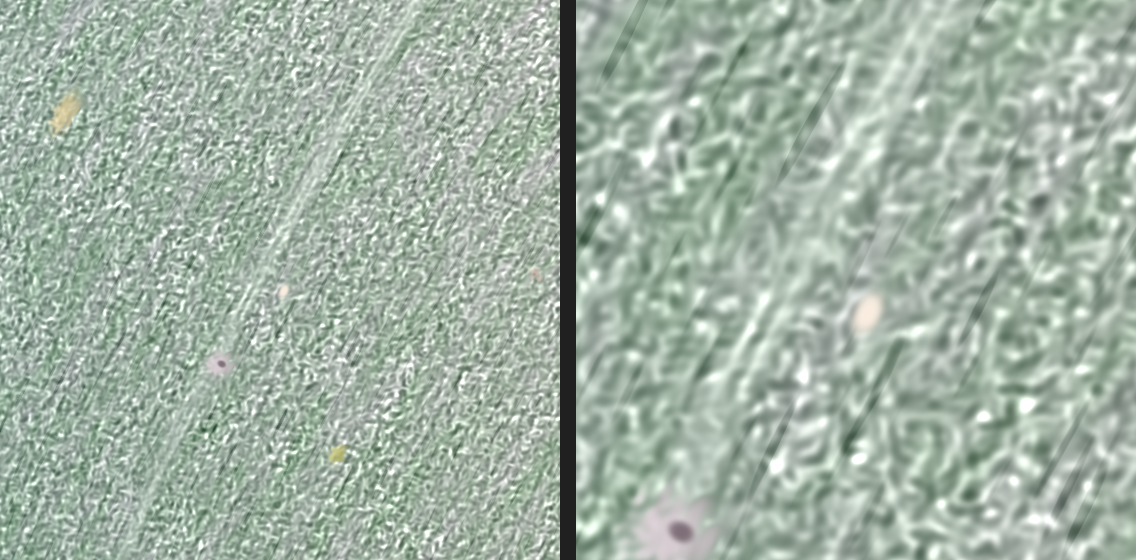
Left: the whole. Right: its middle third, enlarged.
A three.js fragment shader for this texture:

```glsl
#define LEAF_COLOR vec3(0.644, 0.708, 0.656)
#define TONE_TINT vec3(1.04, 0.99, 1.01)
#define GREEN_SHIFT vec3(-0.012, 0.000, -0.013)
#define GRAIN_SCALE 61.0
#define GRAIN_CONTRAST 0.080
#define GRAIN_LEAN -0.35
#define GRAIN_SPREAD 2.5
#define STREAK_CONTRAST 0.030
#define RIB_WIDTH 0.019
#define RIB_CENTER vec2(0.50, 0.583)
#define RIB_DIR vec2(0.481, 0.877)
#define RIB_BOW 0.06

varying vec2 vUv;

vec4 hash4(vec2 cell) {
  vec4 seed = vec4(dot(cell, vec2(127.1, 311.7)), dot(cell, vec2(269.5, 183.3)),
                   dot(cell, vec2(419.2, 371.9)), dot(cell, vec2(73.7, 157.3)));
  return fract(sin(seed) * 43758.5);
}

// Cellular noise of short wave packets: zero mean, about unit deviation
float wavelets(vec2 p, float lean, float spread) {
  vec2 cell = floor(p);
  float sum = 0.0;
  for (int y = -1; y <= 1; y++) {
    for (int x = -1; x <= 1; x++) {
      vec2 neighbor = cell + vec2(float(x), float(y));
      vec4 h = hash4(neighbor);
      vec2 q = p - neighbor - h.xy;
      float angle = lean + spread * (h.z - 0.5);
      float wave = cos(5.0 * dot(q, vec2(cos(angle), sin(angle))) + 6.2832 * h.w);
      float window = max(0.0, 1.0 - dot(q, q));
      sum += wave * window * window * window;
    }
  }
  return 2.1 * sum;
}

// Vector in the leaf frame: x across the veins, y along them
vec2 toLeaf(vec2 v) {
  return vec2(dot(v, vec2(RIB_DIR.y, -RIB_DIR.x)), dot(v, RIB_DIR));
}

// Flat-topped elliptical blemish aligned with the veins
float spot(vec2 p, vec2 center, vec2 size) {
  vec2 q = toLeaf(p - center) / size;
  float r2 = dot(q, q);
  return exp(-r2 * r2);
}

// Soft line across the x axis of the leaf
float line(float x, float center, float width) {
  float d = (x - center) / width;
  return exp(-d * d);
}

void main() {
  vec2 leaf = toLeaf(vUv - RIB_CENTER);
  leaf.x -= RIB_BOW * leaf.y * leaf.y;

  // Midrib and slow variation
  float rib = line(leaf.x, 0.003, RIB_WIDTH);
  float patches = clamp(wavelets(leaf * vec2(9.0, 6.0) + 17.0, 0.0, 3.0), -1.5, 1.5);
  float green = wavelets(leaf * vec2(14.0, 5.0) + 41.0, 0.0, 2.0);
  green += 0.6 * wavelets(leaf * vec2(30.0, 16.0) + 67.0, 0.0, 2.5);
  green += 0.8 * (1.0 - vUv.x - vUv.y);

  // Waxy grain: coarse dashes with finer crumbs
  float grain = wavelets(leaf * GRAIN_SCALE * vec2(1.0, 0.92), GRAIN_LEAN, GRAIN_SPREAD);
  grain += 0.75 * wavelets(leaf * GRAIN_SCALE * 1.5 + 90.0, GRAIN_LEAN, GRAIN_SPREAD);
  grain += 0.07 * (grain * grain - 1.56);
  float roughness = (1.0 + 0.18 * patches) * (1.0 - 0.5 * rib);

  // Fine veins and broken dark scratches
  float streak = wavelets(leaf * vec2(72.0, 14.0) + 23.0, 0.0, 0.5);
  float scratch = smoothstep(1.2, 2.3, wavelets(leaf * vec2(66.0, 17.0) + 133.0, 0.0, 0.4));

  float tone = GRAIN_CONTRAST * grain * roughness;
  tone += STREAK_CONTRAST * streak - 0.11 * scratch * (1.0 - rib);
  tone += 0.007 * patches - 0.007 * green + 0.025 * (vUv.x + vUv.y - 1.0);

  // Crisp pale ridges on the midrib, darker groove on its right
  float ridges = line(leaf.x, -0.002, 0.0035) + 0.7 * line(leaf.x, 0.009, 0.003);
  tone += 0.03 * rib + (0.085 + 0.05 * leaf.y + 0.02 * streak) * ridges;
  tone -= 0.035 * line(leaf.x, 0.026, 0.008) + 0.025 * line(leaf.x, -0.016, 0.004);

  vec3 color = LEAF_COLOR + TONE_TINT * tone;
  color += GREEN_SHIFT * green * (1.0 - 0.7 * rib);
  color += vec3(-0.02, 0.0, 0.012) * (0.5 - vUv.x);

  // Blemishes: yellow flecks, pale dots and a pink ring with a dark pit
  vec2 warped = vUv + 0.003 * vec2(grain, streak);
  color = mix(color, vec3(0.89, 0.81, 0.60), 0.75 * spot(warped, vec2(0.116, 0.797), vec2(0.018, 0.040)));
  color = mix(color, vec3(0.78, 0.77, 0.38), 0.65 * spot(warped, vec2(0.603, 0.188), vec2(0.011, 0.018)));
  color = mix(color, vec3(0.98, 0.93, 0.88), spot(vUv, vec2(0.507, 0.480), vec2(0.008, 0.013)));
  color = mix(color, vec3(0.88, 0.73, 0.68), 0.7 * spot(warped, vec2(0.957, 0.510), vec2(0.009)));
  color = mix(color, vec3(0.88, 0.81, 0.85), 0.75 * spot(warped, vec2(0.391, 0.350), vec2(0.023)));
  color = mix(color, vec3(0.42, 0.35, 0.39), 0.8 * spot(vUv, vec2(0.396, 0.350), vec2(0.008, 0.006)));

  gl_FragColor = vec4(clamp(color, 0.0, 1.0), 1.0);
}
```
